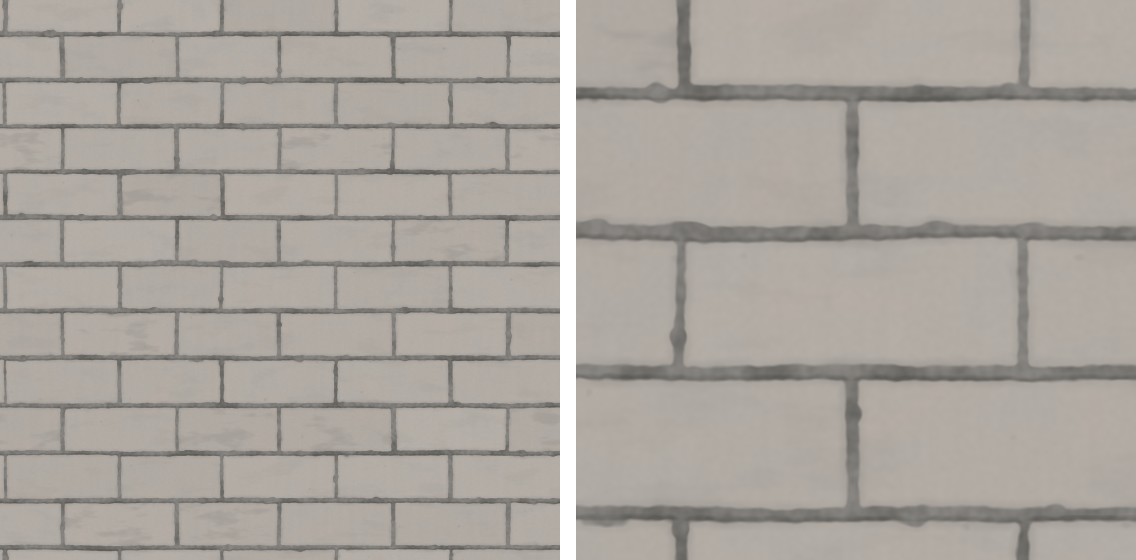
Left: the whole. Right: its middle third, enlarged.
This texture is drawn by a three.js fragment shader. Its source:

```glsl
// Weathered pale grey brick wall in running bond, with dark mortar joints.
varying vec2 vUv;

const float ROWS = 12.0;
const float LONG_BRICK = 0.2044;            // four long bricks per row
const float SHORT_BRICK = 1.0 - 4.0 * LONG_BRICK; // and one short one
const float EVEN_START = 0.1115;            // first joint of even rows
const float ODD_START = 0.0090;             // first joint of odd rows
const float BED_OFFSET = 0.0221;            // height of the lowest bed joint
const float BOW = 0.0065;                   // rise of the courses at mid height
const vec2 JOINT = vec2(0.0068, 0.0085);    // width of head and bed joints
const float CORNER = 0.0030;
const float SOFT = 0.0013;
const vec3 BRICK = vec3(0.700, 0.680, 0.653);
const vec3 BRICK_PINK = vec3(0.690, 0.659, 0.632);
const vec3 BRICK_WORN = vec3(0.610, 0.590, 0.568);
const vec3 MORTAR = vec3(0.535, 0.525, 0.510);
const vec3 MORTAR_DARK = vec3(0.370, 0.362, 0.345);

vec2 hash22(vec2 p) {
  vec3 q = fract(p.xyx * vec3(0.1031, 0.1030, 0.0973));
  q += dot(q, q.yzx + 33.33);
  return fract((q.xx + q.yz) * q.zy);
}

float corner(vec2 cell, vec2 offset, vec2 period) {
  float angle = 6.28318 * hash22(mod(cell, period) + period * 0.37).x;
  return dot(vec2(cos(angle), sin(angle)), offset);
}

// Gradient noise that wraps after one canvas; period is whole cells per side.
float noise(vec2 uv, vec2 period) {
  vec2 p = uv * period;
  vec2 i = floor(p);
  vec2 f = p - i;
  vec2 w = f * f * f * (f * (f * 6.0 - 15.0) + 10.0);
  vec2 e = vec2(1.0, 0.0);
  return mix(mix(corner(i, f, period), corner(i + e, f - e, period), w.x),
             mix(corner(i + e.yx, f - e.yx, period), corner(i + 1.0, f - 1.0, period), w.x), w.y);
}

float fbm(vec2 uv, vec2 period) {
  float sum = 0.0;
  float gain = 1.0;
  for (int i = 0; i < 4; i++) {
    sum += gain * noise(uv, period);
    period *= 2.0;
    gain *= 0.55;
  }
  return sum;
}

float roundBox(vec2 p, vec2 halfSize, float radius) {
  vec2 q = abs(p) - halfSize + radius;
  return length(max(q, 0.0)) + min(max(q.x, q.y), 0.0) - radius;
}

void main() {
  vec2 uv = vUv;

  // Slightly wavy courses
  vec2 wall = uv + 0.0022 * vec2(noise(uv, vec2(7.0, 12.0)), noise(uv, vec2(8.0, 13.0)));
  wall.y -= BOW * (0.5 - 0.5 * cos(6.28318 * uv.y));

  // Row, brick and position measured from the brick centre
  float course = (wall.y - BED_OFFSET) * ROWS;
  float row = mod(floor(course), ROWS);
  float x = fract(wall.x - mix(EVEN_START, ODD_START, mod(row, 2.0)));
  float shortEnd = LONG_BRICK + SHORT_BRICK;
  float column = 0.0;
  float left = 0.0;
  float width = LONG_BRICK;
  if (x >= shortEnd) {
    float k = min(floor((x - shortEnd) / LONG_BRICK), 2.0);
    column = 2.0 + k;
    left = shortEnd + k * LONG_BRICK;
  } else if (x >= LONG_BRICK) {
    column = 1.0;
    left = LONG_BRICK;
    width = SHORT_BRICK;
  }
  vec2 local = vec2(x - left - 0.5 * width, (fract(course) - 0.5) / ROWS);

  // Each brick is laid, tilted and sized a little differently
  vec2 id = vec2(column, row);
  vec2 lay = hash22(id + 3.7) - 0.5;
  vec2 size = hash22(id + 17.3) - 0.5;
  vec2 tone = hash22(id + 41.9);
  vec2 p = local - lay * vec2(0.0020, 0.0012);
  p.y += p.x * 0.014 * size.x;
  vec2 halfSize = 0.5 * (vec2(width, 1.0 / ROWS) - JOINT - size * vec2(0.0022, 0.0014));

  // Ragged edges with scattered chips
  float chips = smoothstep(0.24, 0.62, noise(uv, vec2(38.0, 44.0)));
  float edge = roundBox(p, halfSize, CORNER) + 0.0034 * chips
             + 0.0012 * noise(uv, vec2(70.0)) + 0.0008 * noise(uv, vec2(150.0));
  float face = 1.0 - smoothstep(-SOFT, SOFT, edge);

  // Brick face: mottling, faint drag marks, stains, pits and worn rims
  float mottle = fbm(uv, vec2(16.0, 28.0));
  float drag = noise(uv, vec2(90.0, 14.0));
  float grain = noise(uv, vec2(210.0));
  vec3 brick = mix(BRICK, BRICK_PINK, clamp(0.35 + 0.9 * mottle + 0.4 * (tone.x - 0.5), 0.0, 1.0));
  brick *= 1.0 + 0.022 * (tone.y - 0.5) + 0.028 * mottle + 0.010 * drag + 0.014 * grain;
  float stain = smoothstep(0.05, 0.55, fbm(uv, vec2(11.0, 30.0))) * (0.16 + 0.35 * step(0.88, tone.x));
  float pits = smoothstep(0.50, 0.68, noise(uv, vec2(75.0)));
  float rim = smoothstep(-0.0065, 0.0, edge) * (0.38 + 0.5 * noise(uv, vec2(30.0)));
  brick = mix(brick, BRICK_WORN, clamp(stain + 0.45 * pits + rim, 0.0, 1.0));

  // Mortar: gritty, with soot and a shadow above each brick
  float soot = smoothstep(-0.25, 0.6, fbm(uv, vec2(14.0, 18.0)));
  float shadow = smoothstep(0.0, 0.002, p.y - halfSize.y + 0.001) * (1.0 - smoothstep(0.0015, 0.0045, edge));
  float grit = 0.30 * noise(uv, vec2(120.0)) + 0.22 * grain;
  vec3 mortar = mix(MORTAR, MORTAR_DARK, clamp(0.12 + 0.60 * soot + 0.40 * shadow + grit, 0.0, 1.0));

  gl_FragColor = vec4(mix(mortar, brick, face), 1.0);
}
```
